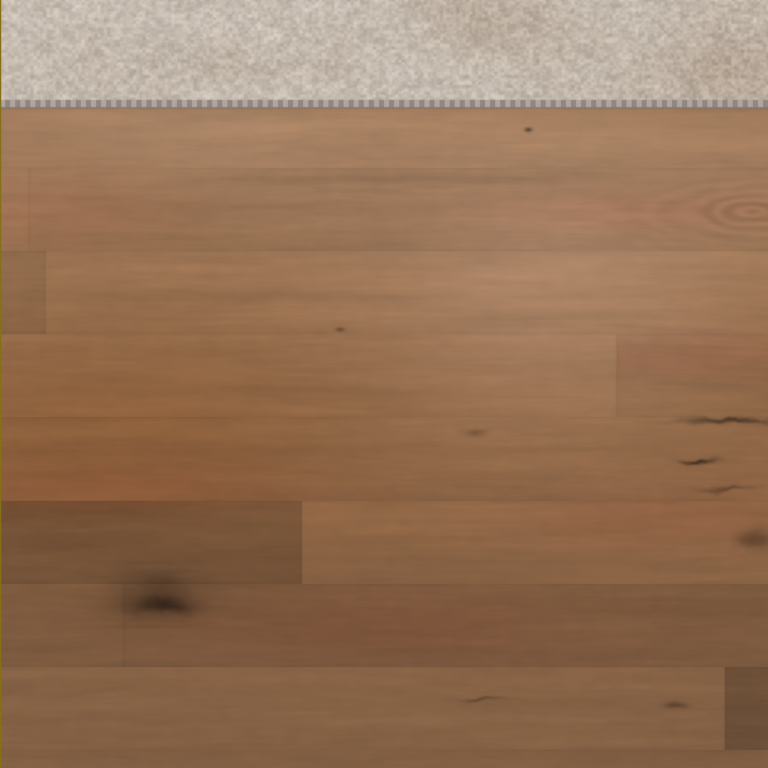
A Shadertoy shader for this texture:

```glsl
// Oak plank floor below a pale woven rug with a ribbed hem.
// Planks are rows with one butt joint each; grain is stretched value noise,
// with growth rings, knots and soft light laid over it as elliptical falloffs.

const float HEM_BOTTOM = 0.859;
const float HEM_TOP = 0.870;
const float ROW_ORIGIN = 0.1315;
const float ROW_HEIGHT = 0.1083;

// Per row, from the bottom: joint position, tone left of it, tone right of it.
const vec3 ROWS[9] = vec3[9](
    vec3(-1.0, 1.00, 0.99), vec3(0.944, 1.03, 0.84), vec3(0.161, 0.95, 0.93),
    vec3(0.393, 0.86, 1.02), vec3(-1.0, 1.00, 0.99), vec3(0.803, 1.01, 0.96),
    vec3(0.059, 0.94, 1.01), vec3(0.038, 0.97, 0.96), vec3(-1.0, 1.00, 1.00));

float hash(vec2 p) {
    vec3 q = fract(vec3(p.xyx) * 0.1031);
    q += dot(q, q.yzx + 33.33);
    return fract((q.x + q.y) * q.z);
}

float noise(vec2 p) {
    vec2 i = floor(p), f = fract(p);
    f = f * f * (3.0 - 2.0 * f);
    return mix(mix(hash(i), hash(i + vec2(1, 0)), f.x),
               mix(hash(i + vec2(0, 1)), hash(i + vec2(1, 1)), f.x), f.y);
}

// Fractal noise centred on zero.
float fbm(vec2 p) {
    float sum = 0.0, amp = 0.5;
    for (int i = 0; i < 4; i++) {
        sum += amp * (noise(p) - 0.5);
        p = p * 2.03 + 17.7;
        amp *= 0.5;
    }
    return sum;
}

// Soft elliptical falloff.
float spot(vec2 p, vec2 centre, vec2 radius) {
    vec2 q = (p - centre) / radius;
    return exp(-dot(q, q));
}

// Wavy growth rings fading away from their centre.
float rings(vec2 p, vec2 centre, vec2 radius, float count) {
    vec2 q = (p - centre) / radius;
    float d = length(q) + 0.5 * fbm(p * vec2(12.0, 25.0));
    return sin(d * count) * exp(-dot(q, q));
}

vec3 floorLight(vec2 p) {
    vec3 c = mix(vec3(0.505, 0.37, 0.262), vec3(0.555, 0.395, 0.262), smoothstep(0.05, 0.48, p.y));
    c = mix(c, vec3(0.637, 0.485, 0.36), smoothstep(0.40, 0.85, p.y));
    c += vec3(0.06, 0.066, 0.078) * spot(p, vec2(0.72, 0.60), vec2(0.27, 0.22));
    c += vec3(0.025, 0.03, 0.035) * spot(p, vec2(0.27, 0.84), vec2(0.22, 0.08));
    c -= vec3(0.005, 0.022, 0.03) * spot(p, vec2(0.12, 0.43), vec2(0.28, 0.12));
    return c;
}

// Long streaks, rings and knots; negative is darker.
float woodMarks(vec2 p, float row) {
    vec2 g = p + vec2(row * 3.7, 0.012 * fbm(p * vec2(5.0, 9.0)));
    float m = 0.13 * fbm(g * vec2(4.0, 48.0)) + 0.07 * fbm(g * vec2(16.0, 190.0));
    m += 0.045 * fbm(p * vec2(55.0, 85.0));
    vec2 w = p + vec2(0.0, 0.025 * fbm(p * vec2(7.0, 5.0)));
    m -= 0.08 * spot(w, vec2(0.32, 0.613), vec2(0.28, 0.010));
    m -= 0.07 * spot(w, vec2(0.39, 0.493), vec2(0.20, 0.010));
    m -= 0.06 * spot(w, vec2(0.50, 0.770), vec2(0.30, 0.006));
    if (row == 3.0 && p.x < 0.393)
        m += 0.08 * rings(p, vec2(0.27, 0.245), vec2(0.13, 0.07), 38.0)
           + 0.07 * rings(p, vec2(0.05, 0.235), vec2(0.12, 0.06), 35.0);
    if (row == 2.0)
        m += 0.06 * rings(p, vec2(0.86, 0.205), vec2(0.16, 0.035), 28.0);
    if (row == 1.0)
        m += 0.045 * rings(p, vec2(0.13, 0.115), vec2(0.20, 0.035), 16.0);
    if (row == 6.0 && p.x < 0.059)
        m += 0.13 * rings(p, vec2(0.01, 0.585), vec2(0.07, 0.025), 14.0);
    m += 0.05 * rings(p, vec2(0.98, 0.725), vec2(0.12, 0.035), 18.0);
    // Knots and cracks.
    vec2 k = p + 0.018 * vec2(fbm(p * 35.0), fbm(p * 28.0 + 9.0));
    m -= 0.25 * spot(k, vec2(0.205, 0.222), vec2(0.055, 0.030));
    m -= 0.28 * spot(k, vec2(0.215, 0.213), vec2(0.038, 0.010));
    m -= 0.30 * spot(k, vec2(0.980, 0.300), vec2(0.022, 0.012));
    m -= 0.42 * spot(k, vec2(0.950, 0.451), vec2(0.055, 0.0035));
    m -= 0.48 * spot(k, vec2(0.907, 0.401), vec2(0.022, 0.0035));
    m -= 0.26 * spot(k, vec2(0.945, 0.364), vec2(0.030, 0.0035));
    m -= 0.22 * spot(k, vec2(0.620, 0.433), vec2(0.014, 0.005));
    m -= 0.24 * spot(k, vec2(0.630, 0.091), vec2(0.030, 0.003));
    m -= 0.28 * spot(k, vec2(0.880, 0.080), vec2(0.018, 0.005));
    m -= 0.45 * spot(p, vec2(0.688, 0.831), vec2(0.005, 0.003));
    m -= 0.28 * spot(p, vec2(0.443, 0.571), vec2(0.006, 0.003));
    return m;
}

vec3 wood(vec2 p, float pixel) {
    float level = (p.y - ROW_ORIGIN) / ROW_HEIGHT;
    float row = clamp(floor(level), -2.0, 6.0);
    vec3 plank = ROWS[int(row) + 2];
    float side = smoothstep(-pixel, pixel, p.x - plank.x);
    float tone = mix(plank.y, plank.z, side);
    float seam = exp(-abs(fract(level + 0.5) - 0.5) * ROW_HEIGHT / 0.002);
    float joint = exp(-abs(p.x - plank.x) / 0.0015);
    vec3 c = floorLight(p) * (tone + woodMarks(p, row + 0.0) - 0.035 * seam - 0.05 * joint);
    // Rosy heartwood patches.
    float red = spot(p, vec2(0.08, 0.725), vec2(0.16, 0.045))
              + spot(p, vec2(0.85, 0.725), vec2(0.25, 0.03))
              + spot(p, vec2(0.15, 0.365), vec2(0.26, 0.035))
              + spot(p, vec2(0.86, 0.325), vec2(0.20, 0.04))
              + spot(p, vec2(0.50, 0.185), vec2(0.30, 0.05))
              + step(0.0, p.x - 0.803) * spot(p, vec2(0.88, 0.535), vec2(0.20, 0.03));
    return c + red * vec3(0.002, -0.022, -0.014);
}

vec3 rug(vec2 p) {
    float stain = fbm(p * vec2(7.0, 12.0) + 4.0);
    float warm = spot(p, vec2(0.64, 0.98), vec2(0.10, 0.05)) + spot(p, vec2(0.96, 0.90), vec2(0.13, 0.07));
    vec3 c = mix(vec3(0.775, 0.735, 0.69), vec3(0.65, 0.565, 0.485), clamp(0.42 * warm + 0.5 * stain, 0.0, 1.0));
    return c + 0.14 * fbm(p * vec2(110.0, 150.0)) + 0.09 * (noise(p * 240.0) - 0.5);
}

vec3 hem(vec2 p) {
    float rib = smoothstep(-0.5, 0.5, sin(p.x * 6.28318 * 76.0));
    vec3 c = mix(vec3(0.57, 0.53, 0.51), vec3(0.69, 0.65, 0.62), rib);
    return mix(vec3(0.53, 0.46, 0.44), c, smoothstep(HEM_BOTTOM, HEM_BOTTOM + 0.003, p.y));
}

void mainImage(out vec4 fragColor, in vec2 fragCoord) {
    vec2 p = fragCoord / iResolution.xy;
    float pixel = 1.0 / iResolution.y;
    vec3 c = wood(p, pixel);
    c *= 1.0 - 0.08 * exp(-max(HEM_BOTTOM - p.y, 0.0) / 0.004);
    c = mix(c, hem(p), smoothstep(-pixel, pixel, p.y - HEM_BOTTOM));
    c = mix(c, rug(p), smoothstep(-pixel, pixel, p.y - HEM_TOP));
    // Thin olive strip on the left border.
    c = mix(vec3(0.52, 0.44, 0.08), c, smoothstep(0.0006, 0.0026, p.x));
    fragColor = vec4(clamp(c, 0.0, 1.0), 1.0);
}
```
